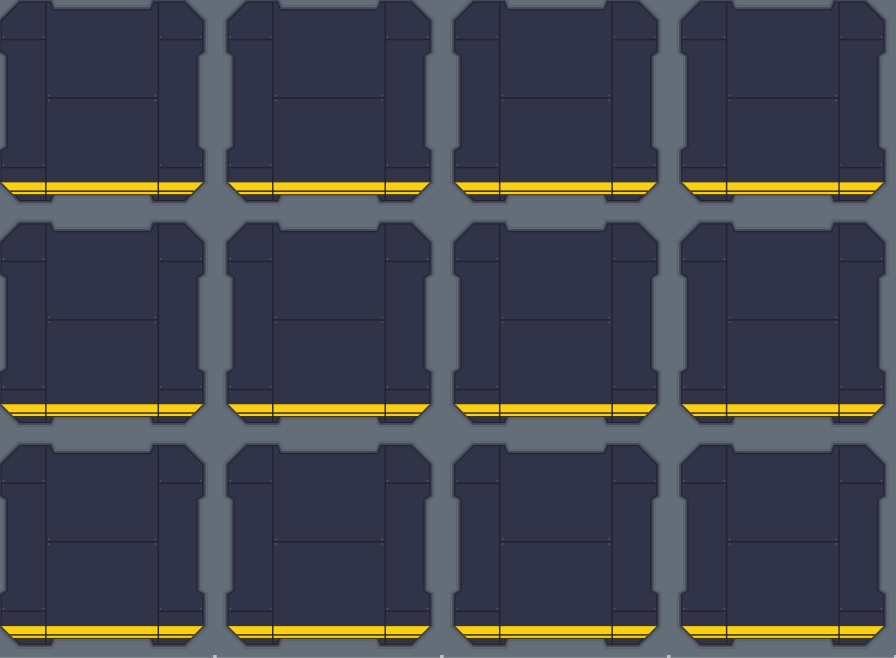
This pattern is drawn by a Shadertoy shader. Its source:

```glsl
// Grid of dark armoured wall plates, four across and three down, on blue-grey.
// Each plate is a chamfered box with notched sides, given as a distance function,
// then layered with a bevel, seams, rivets and a yellow warning stripe.

// Coverage of the inside of a distance, softened over one pixel.
float fill(float d, float px) {
    return clamp(0.5 - d / px, 0.0, 1.0);
}

float seam(float d, float px) {
    return fill(abs(d) - 0.65, px);
}

// Chamfered plate, cut by trapezoid notches that widen outwards.
float plateDistance(vec2 a) {
    float box = max(a.x - 90.5, a.y - 88.7);
    float chamfer = (a.x + a.y - 160.7) * 0.7071;
    float endNotch = max(82.0 - a.y, a.x - 42.0 + (88.7 - a.y) * 0.4);
    float sideNotch = max(85.3 - a.x, a.y - 40.7 + (90.5 - a.x) * 0.6);
    return max(max(box, chamfer), -min(endNotch, sideNotch));
}

// Small studs beside the ends of the horizontal seams.
float rivets(vec2 p, float px) {
    vec2 a = abs(p);
    float middle = length(vec2(a.x - 45.6, abs(p.y + 2.8) - 2.0));
    float upper = length(vec2(abs(a.x - 67.3) - 17.2, p.y + 54.8));
    float lower = length(vec2(abs(a.x - 67.3) - 17.2, p.y - 54.4));
    return fill(min(middle, min(upper, lower)) - 0.7, px);
}

void mainImage(out vec4 fragColor, in vec2 fragCoord) {
    // The canvas is 768 by 562 units, with y pointing down.
    vec2 uv = fragCoord / iResolution.xy;
    vec2 q = vec2(uv.x, 1.0 - uv.y) * vec2(768.0, 562.0);
    float px = 768.0 / iResolution.x;

    vec2 pitch = vec2(194.5, 189.5);
    vec2 grid = (q + vec2(9.75, 8.25)) / pitch;
    vec2 p = (fract(grid) - 0.5) * pitch;
    vec2 a = abs(p);
    float d = plateDistance(a);

    // Backing wall and bevelled rim
    vec3 navy = vec3(0.193, 0.203, 0.283);
    vec3 groove = vec3(0.125, 0.13, 0.18);
    vec3 color = vec3(0.388, 0.431, 0.475);
    color = mix(color, vec3(0.31, 0.335, 0.385), fill(d, px));
    color = mix(color, vec3(0.43, 0.46, 0.50), 0.6 * seam(d + 1.0, px));
    color = mix(color, vec3(0.26, 0.28, 0.34), fill(d + 1.8, px));
    color = mix(color, groove, fill(d + 3.4, px));

    // Plate face, with a warmer foot on the bottom row
    float face = fill(d + 4.4, px);
    float warmFoot = step(2.0, grid.y) * fill(79.5 - p.y, px);
    color = mix(color, mix(navy, vec3(0.225, 0.20, 0.25), warmFoot), face);

    // Warning stripe: a broad band over a thin one, tapered at both ends
    float taper = (a.x + p.y - 155.5) * 0.7071;
    float shade = max(abs(p.y - 74.5) - 5.7, taper - 0.5);
    float broad = max(abs(p.y - 72.7) - 3.4, taper);
    float thin = max(abs(p.y - 78.4) - 0.9, taper);
    color = mix(color, vec3(0.24, 0.22, 0.15), fill(shade, px));
    color = mix(color, vec3(0.99, 0.81, 0.06), fill(min(broad, thin), px));

    // Upright seams cross the stripe; level seams join the uprights
    float inner = fill(a.x - 48.0, px);
    float level = seam(p.y + 2.8, px) * inner;
    level += (seam(p.y + 52.7, px) + seam(p.y - 56.7, px)) * (1.0 - inner);
    float seams = max(seam(a.x - 48.2, px), level);
    color = mix(color, groove, 0.9 * seams * face);
    color = mix(color, vec3(0.37, 0.39, 0.46), 0.75 * rivets(p, px) * face);

    // Pale chips along the lower border, one below each gutter
    float gutter = abs(mod(q.x - 87.0, 194.5) - 97.25);
    float chip = max(gutter - 1.5, 559.5 - q.y);
    color = mix(color, vec3(0.53, 0.56, 0.59), 0.7 * fill(561.0 - q.y, px));
    color = mix(color, vec3(0.85), 0.8 * fill(chip, px));

    fragColor = vec4(color, 1.0);
}
```
